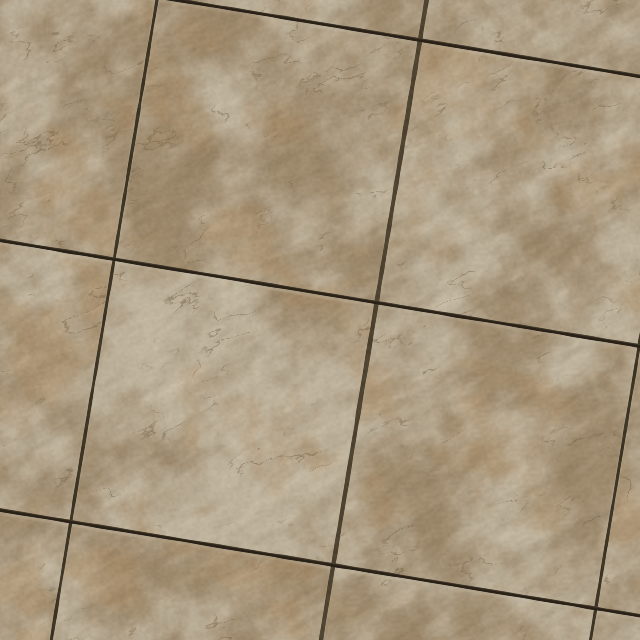
This texture is drawn by a three.js fragment shader. Its source:

```glsl
// Tilted square beige stone floor tiles with mottled clouds, fine veins and thin dark grout.
varying vec2 vUv;

float hash(vec2 p) {
  return fract(sin(dot(p, vec2(127.1, 311.7))) * 43758.5453);
}

float noise(vec2 p) {
  vec2 i = floor(p);
  vec2 f = fract(p);
  f = f * f * (3.0 - 2.0 * f);
  return mix(mix(hash(i), hash(i + vec2(1.0, 0.0)), f.x),
             mix(hash(i + vec2(0.0, 1.0)), hash(i + vec2(1.0, 1.0)), f.x), f.y);
}

float fbm(vec2 p) {
  float sum = 0.0;
  float amplitude = 0.5;
  for (int i = 0; i < 5; i++) {
    sum += amplitude * noise(p);
    p = mat2(0.8, 0.6, -0.6, 0.8) * p * 2.03 + 17.3;
    amplitude *= 0.5;
  }
  return sum / 0.97;
}

vec3 stone(vec2 p, vec2 tile) {
  vec2 q = p + 13.7 * vec2(hash(tile), hash(tile + 5.3));

  // Broad clouds, broken up by smaller blotches
  float cloud = 0.6 * fbm(q * 8.0) + 0.4 * fbm(q * 24.0 + 31.0);
  cloud += 0.08 * (hash(tile + 2.1) - 0.5) - 0.07 * (p.y - 0.5);
  vec3 color = mix(vec3(0.61, 0.53, 0.415), vec3(0.745, 0.70, 0.615),
                   smoothstep(0.27, 0.70, cloud));

  // Warm ochre stains
  float stain = smoothstep(0.50, 0.72, fbm(q * 11.0 + 60.0));
  color = mix(color, vec3(0.66, 0.54, 0.39), 0.45 * stain);

  // Shallow relief and short cracks, drawn out along a rising diagonal
  vec2 grain = mat2(0.90, -0.43, 0.43, 0.90) * q * vec2(14.0, 34.0);
  float height = fbm(grain);
  color += 0.16 * (height - fbm(grain + vec2(-0.10, 0.22)));
  float crack = 1.0 - smoothstep(0.0, 0.022, abs(height - 0.5));
  crack *= smoothstep(0.52, 0.70, fbm(q * 19.0 + 90.0));
  color = mix(color, vec3(0.47, 0.39, 0.28), 0.5 * crack);

  // Fine speckle
  return color + 0.03 * (noise(q * 230.0) - 0.5);
}

void main() {
  // Square grid turned clockwise; x and y count tiles from one crossing
  float side = 0.4157;
  vec2 fromCrossing = vUv - vec2(0.5885, 0.5273);
  vec2 cell = mat2(0.9866, 0.1630, -0.1630, 0.9866) * vec2(fromCrossing.x, fromCrossing.y);
  cell = vec2(dot(fromCrossing, vec2(0.9866, -0.1630)),
              dot(fromCrossing, vec2(0.1630, 0.9866))) / side;
  vec2 line = floor(cell + 0.5);
  vec2 offset = (cell - line) * side;

  vec3 color = stone(vUv, floor(cell));

  // Pale worn bevels beside the joints
  float bevel = smoothstep(-0.010, -0.005, offset.y) * (1.0 - step(0.0, offset.y));
  bevel *= 0.3 + 0.7 * noise(cell * vec2(9.0, 2.0));
  color = mix(color, vec3(0.77, 0.73, 0.65), 0.45 * bevel);
  float sideBevel = 1.0 - smoothstep(0.002, 0.006, abs(offset.x));
  color = mix(color, vec3(0.70, 0.68, 0.59), 0.35 * sideBevel);

  // Grout: the middle upright joint is widest, and chips roughen the edges
  vec2 halfWidth = vec2(0.0034 - 0.0010 * min(abs(line.x), 1.0), 0.0027);
  halfWidth += 0.0010 * (vec2(noise(vUv * 45.0), noise(vUv * 38.0 + 9.0)) - 0.5);
  vec2 grout = 1.0 - smoothstep(halfWidth - 0.0008, halfWidth + 0.0009, abs(offset));
  vec3 uprightGrout = mix(vec3(0.18, 0.15, 0.10), vec3(0.30, 0.26, 0.185),
                          1.0 - 0.5 * min(abs(line.x), 1.0));
  color = mix(color, uprightGrout + 0.04 * (noise(vUv * 160.0) - 0.5), grout.x);
  vec3 levelGrout = mix(vec3(0.16, 0.13, 0.09), vec3(0.29, 0.25, 0.18),
                        smoothstep(0.0, 0.003, offset.y));
  color = mix(color, levelGrout, grout.y);

  gl_FragColor = vec4(color, 1.0);
}
```
